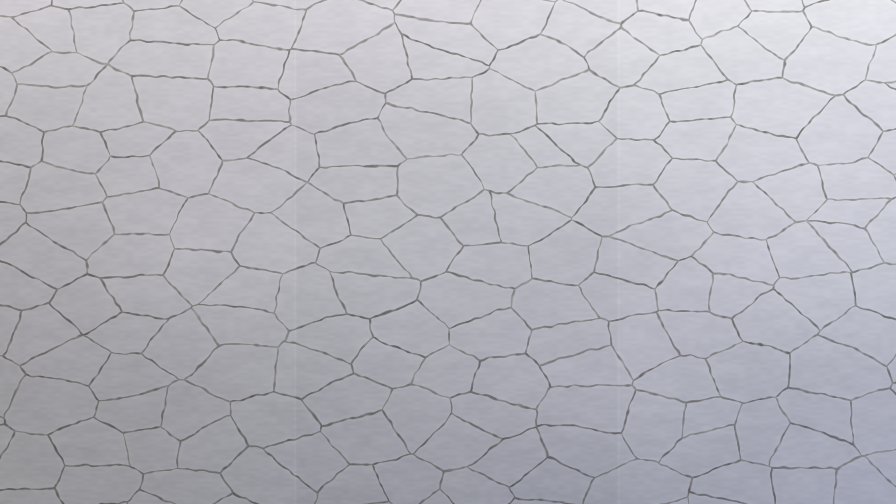
Write a Shadertoy shader that draws this texture.

```glsl
// A pale metallic wall of three panels, crazed with thin ragged cracks.
// Cracks are the borders of a stretched, jittered Voronoi brick layout;
// the wall is a four-corner gradient with brushed and mottled noise.

const vec2  CELL = vec2(0.150, 0.076);    // spacing of shards, in canvas heights
const float STRETCH = 1.5;                // horizontal stretch of the metric
const float JITTER = 0.82;                // scatter of the shard centres
const float CRACK_HALF_WIDTH = 0.0017;
const float CRACK_DEPTH = 0.40;           // darkening at the core of a crack
const float PANEL_WIDTH = 0.36;           // in canvas widths
const float PANEL_SHIFT = 0.03;
const vec3 TOP_LEFT     = vec3(0.800, 0.785, 0.805);
const vec3 TOP_RIGHT    = vec3(0.900, 0.902, 0.928);
const vec3 BOTTOM_LEFT  = vec3(0.562, 0.560, 0.572);
const vec3 BOTTOM_RIGHT = vec3(0.632, 0.645, 0.712);
const vec3 CRACK_TINT   = vec3(1.00, 0.99, 0.95);

float hash(vec2 p) {
    vec3 q = fract(p.xyx * 0.1031);
    q += dot(q, q.yzx + 33.33);
    return fract((q.x + q.y) * q.z);
}

vec2 hash2(vec2 p) {
    return vec2(hash(p + 17.0), hash(p + 71.0));
}

float noise(vec2 p) {
    vec2 i = floor(p), f = fract(p);
    f = f * f * (3.0 - 2.0 * f);
    return mix(mix(hash(i), hash(i + vec2(1, 0)), f.x),
               mix(hash(i + vec2(0, 1)), hash(i + vec2(1, 1)), f.x), f.y);
}

vec2 warp(vec2 p) {
    return vec2(noise(p + 5.3), noise(p + 47.9)) - 0.5;
}

// Offset from p to the centre of a shard, in the stretched metric
vec2 toCentre(vec2 id, vec2 p) {
    vec2 centre = id + 0.5 + JITTER * (hash2(id) - 0.5);
    centre.x += 0.5 * mod(id.y, 2.0);
    return (centre * CELL - p) / vec2(STRETCH, 1.0);
}

// x: distance to the nearest crack, y: random strength of that crack
vec2 cracks(vec2 p) {
    vec2 home = floor(p / CELL), nearId = home, nearest = vec2(9.0);
    for (int y = -2; y <= 2; y++)
    for (int x = -2; x <= 2; x++) {
        vec2 id = home + vec2(x, y);
        vec2 r = toCentre(id, p);
        if (dot(r, r) < dot(nearest, nearest)) { nearest = r; nearId = id; }
    }
    float dist = 9.0;
    vec2 edgeId = vec2(0.0);
    for (int y = -2; y <= 2; y++)
    for (int x = -2; x <= 2; x++) {
        vec2 id = nearId + vec2(x, y);
        if (x == 0 && y == 0) continue;
        vec2 r = toCentre(id, p);
        vec2 n = normalize(r - nearest);
        float d = dot(0.5 * (r + nearest), n) / length(n / vec2(STRETCH, 1.0));
        if (d < dist) { dist = d; edgeId = id + nearId; }
    }
    return vec2(dist, hash(edgeId + 3.0));
}

void mainImage(out vec4 fragColor, in vec2 fragCoord) {
    vec2 uv = fragCoord / iResolution.xy;
    vec2 p = fragCoord / iResolution.y;
    float pixel = 1.0 / iResolution.y;

    // Wall gradient, uneven sheen and brushed grain
    vec3 wall = mix(mix(BOTTOM_LEFT, BOTTOM_RIGHT, uv.x),
                    mix(TOP_LEFT, TOP_RIGHT, uv.x), uv.y);
    wall += 0.035 * (noise(p * vec2(2.5, 4.0) + 8.0) - 0.5);
    wall += 0.022 * (noise(p * vec2(22.0, 48.0)) - 0.5);
    wall += 0.026 * (noise(p * vec2(70.0, 190.0)) - 0.5);

    // Panels: slight change of tone and a faint seam
    float panel = (uv.x + PANEL_SHIFT) / PANEL_WIDTH;
    wall -= 0.012 * mod(floor(panel), 2.0);
    float seam = abs(fract(panel + 0.5) - 0.5) * PANEL_WIDTH;
    wall += 0.012 * (1.0 - smoothstep(0.0, 0.003, seam));

    // Cracks: bent, ragged and broken along their length
    vec2 bent = p + 0.016 * warp(p * 9.0) + 0.0045 * warp(p * 65.0);
    vec2 crack = cracks(bent);
    float wear = noise(p * 110.0 + 31.0);
    float halfWidth = CRACK_HALF_WIDTH * (0.65 + 0.7 * wear);
    float line = 1.0 - smoothstep(halfWidth - 0.7 * pixel, halfWidth + 0.7 * pixel, crack.x);
    float strength = mix(0.65, 1.0, crack.y) * mix(0.6, 1.15, wear);
    float rim = smoothstep(0.010, 0.003, crack.x);
    wall += 0.010 * rim;
    wall *= mix(vec3(1.0), (1.0 - CRACK_DEPTH * strength) * CRACK_TINT, line);

    fragColor = vec4(clamp(wall, 0.0, 1.0), 1.0);
}
```
